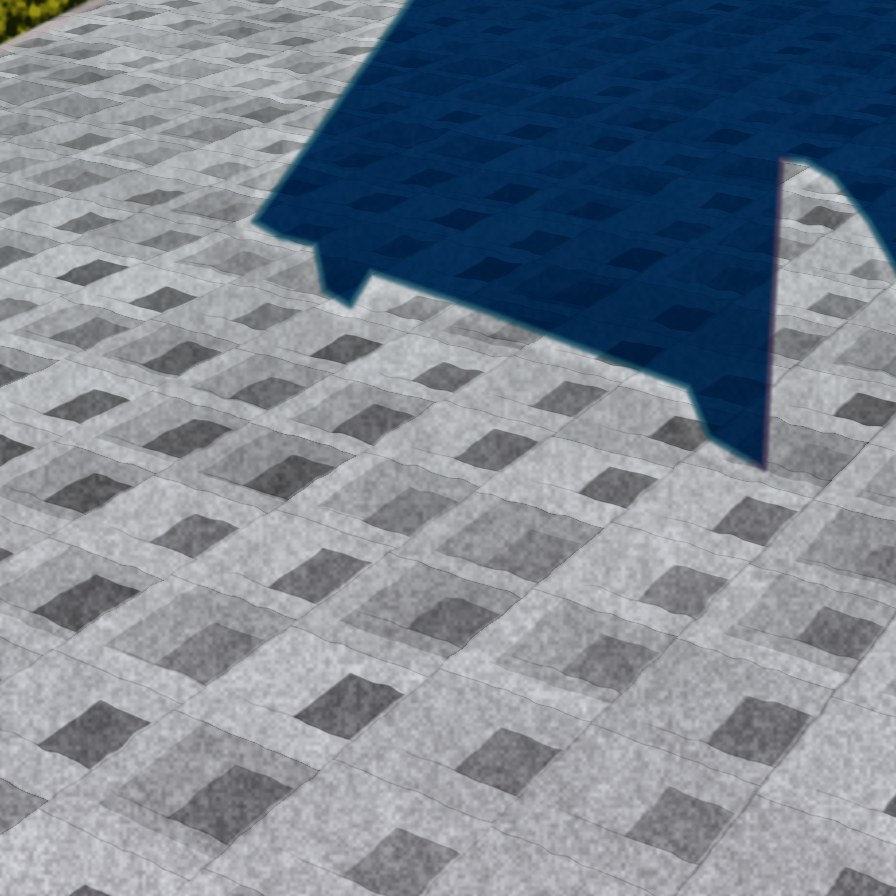
This texture is drawn by a Shadertoy shader. Its source:

```glsl
// Sunlit grey roof shingles in perspective, crossed by a deep blue gable shadow.

float hash(vec2 p) {
    vec3 q = fract(p.xyx * vec3(0.1031, 0.1030, 0.0973));
    q += dot(q, q.yzx + 33.33);
    return fract((q.x + q.y) * q.z);
}

float noise(vec2 p) {
    vec2 i = floor(p), f = fract(p);
    f = f * f * (3.0 - 2.0 * f);
    return mix(mix(hash(i), hash(i + vec2(1, 0)), f.x),
               mix(hash(i + vec2(0, 1)), hash(i + vec2(1, 1)), f.x), f.y);
}

// Soft box: 1 where |x| is below the half width
float band(float x, float halfWidth, float blur) {
    return 1.0 - smoothstep(halfWidth - blur, halfWidth + blur, abs(x));
}

// Signed distance to the outline of the shadow, negative inside
float shadowDistance(vec2 p) {
    const int N = 18;
    vec2 outline[N] = vec2[N](
        vec2(0.480, 1.030), vec2(0.284, 0.753), vec2(0.313, 0.736),
        vec2(0.352, 0.727), vec2(0.362, 0.676), vec2(0.391, 0.659),
        vec2(0.414, 0.697), vec2(0.547, 0.651), vec2(0.768, 0.568),
        vec2(0.792, 0.512), vec2(0.853, 0.477), vec2(0.860, 0.610),
        vec2(0.872, 0.822), vec2(0.898, 0.821), vec2(0.931, 0.802),
        vec2(0.970, 0.753), vec2(1.040, 0.630), vec2(1.040, 1.030));
    float nearest = 1e3, side = 1.0;
    for (int i = 0, j = N - 1; i < N; j = i, i++) {
        vec2 e = outline[j] - outline[i], w = p - outline[i];
        vec2 b = w - e * clamp(dot(w, e) / dot(e, e), 0.0, 1.0);
        nearest = min(nearest, dot(b, b));
        bvec3 c = bvec3(p.y >= outline[i].y, p.y < outline[j].y, e.x * w.y > e.y * w.x);
        if (all(c) || all(not(c))) side = -side;
    }
    return side * sqrt(nearest);
}

// Brightness of the shingles without grain
float shingles(vec2 p) {
    // Both line families converge on a horizon above the canvas
    float depth = 1.45 - p.y;
    float course = ((p.x - 1.9) / depth + 0.985) / 0.194;
    float row = floor(course), f = course - row;
    float along = ((p.x + 2.8) / depth - 0.105) / 0.31 + 0.14 * (hash(vec2(row, 7.0)) - 0.5);
    float tab = floor(along + 0.5), t = along - tab;
    vec2 cell = vec2(row, tab) + 60.0;
    float blurF = 0.018 / depth, blurT = 0.011 / depth;

    // Body tone, with a lighter or darker half
    float tone = 0.69 + 0.09 * (hash(cell) - 0.6);
    float greyed = step(0.62, hash(cell + 17.0));
    tone -= 0.10 * greyed * smoothstep(0.22 - blurF, 0.22 + blurF, f)
          * smoothstep(-0.32, -0.32 + 2.0 * blurT, t);

    // Recessed dark patch along the lower edge of each course
    float center = 0.14 * (hash(cell + 31.0) - 0.5);
    float halfLength = 0.25 + 0.07 * (hash(cell + 43.0) - 0.5);
    float patchMask = band(t - center, halfLength, blurT) * band(f - 0.79, 0.19, blurF);
    float patchTone = 0.32 + 0.17 * hash(cell + 59.0) + 0.10 * smoothstep(0.5, 1.0, p.y);
    tone = mix(tone, patchTone, patchMask * 0.92);

    // Thin shadows under course edges and at seams
    float edge = band(min(f, 1.0 - f), 0.010 / depth, blurF);
    float lowerRight = smoothstep(0.45, 0.95, p.x - p.y * 0.4);
    tone -= edge * (0.03 + 0.08 * hash(cell.xx + 3.0) + 0.12 * lowerRight);
    float seam = band(0.5 - abs(t), 0.005 / depth, blurT);
    float rim = band(t - center + halfLength, 0.007 / depth, blurT);
    tone -= 0.13 * seam + 0.10 * rim * smoothstep(0.15, 0.4, f);
    return tone;
}

void mainImage(out vec4 fragColor, in vec2 fragCoord) {
    vec2 p = fragCoord / iResolution.xy;

    // Mineral grain, coarser toward the viewer
    float grain = 0.6 * (noise(p * 230.0) - 0.5) + 0.55 * (noise(p * 115.0 + 9.0) - 0.5);
    float blotch = noise(p * 28.0) - 0.5;
    float base = shingles(p + 0.004 * (vec2(noise(p * 60.0), noise(p * 60.0 + 40.0)) - 0.5));
    float tone = base + grain * mix(0.22, 0.10, p.y) + 0.05 * blotch;
    vec3 color = tone * vec3(0.98, 1.005, 1.015);
    color += vec3(0.012, -0.004, 0.01) * (1.0 - p.y);

    // Blue shadow with a bright halo and coloured fringes
    float d = shadowDistance(p);
    float rightEdge = smoothstep(0.83, 0.85, p.x) * (1.0 - smoothstep(0.875, 0.89, p.x));
    color += 0.08 * band(d - 0.012, 0.007, 0.006) * (1.0 - rightEdge);
    vec3 shade = vec3(0.012, 0.155, 0.305) + (base - 0.62) * vec3(0.06, 0.19, 0.25)
               + 0.025 * grain;
    shade *= 0.94 + 0.12 * smoothstep(0.5, 0.9, p.y);
    color = mix(shade, color, smoothstep(-0.005, 0.006, d));
    vec3 fringe = mix(vec3(0.08, 0.36, 0.42), vec3(0.27, 0.16, 0.28), rightEdge);
    color = mix(color, fringe, 0.6 * band(d, 0.003, 0.004));

    // Foliage past the roof edge in the upper left corner
    float beyond = (p.y - 0.95 - 0.5 * p.x) * 0.9;
    float leaf = noise(p * 85.0) * 0.65 + noise(p * 190.0) * 0.35;
    vec3 foliage = mix(vec3(0.08, 0.10, 0.01), vec3(0.58, 0.56, 0.08), smoothstep(0.2, 0.85, leaf));
    color = mix(color, vec3(0.72, 0.66, 0.65), 0.7 * band(beyond + 0.006, 0.004, 0.004));
    color = mix(color, foliage, smoothstep(-0.003, 0.003, beyond));

    fragColor = vec4(clamp(color, 0.0, 1.0), 1.0);
}
```
